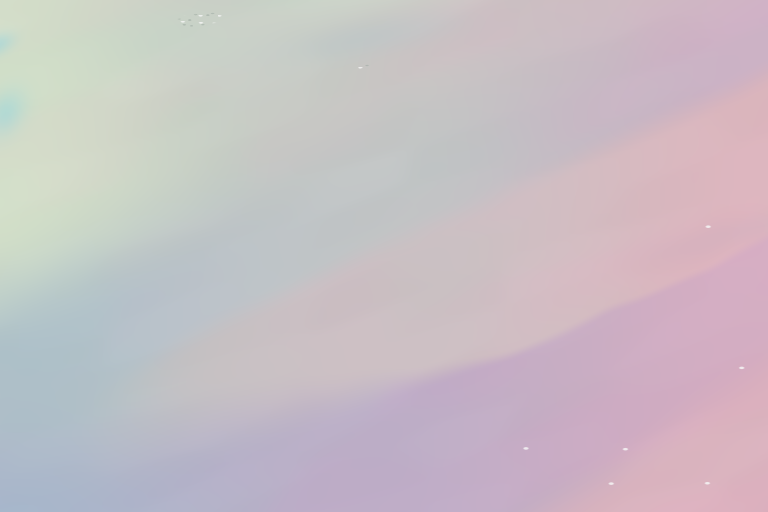
Write a WebGL 2 fragment shader that draws this background.

```glsl
#version 300 es
precision highp float;
// A pastel wash: sloping bands of mint, blue-grey, blush and mauve, each a
// three-stop ramp along x, laid over one another with edges bent by layered
// sines. Cellular noise adds brush mottling, hashed cells add pale specks.

#define WARP 0.012        // bend of the band edges
#define MOTTLE 0.014      // strength of the brush marks
#define SOFT_UPPER 0.13   // softness of the mint to blue-grey edge
#define SOFT_BLUSH 0.035  // softness of the blush band, upper edge
#define SPECK_CHANCE 0.05 // share of cells that hold a speck

uniform vec2 u_resolution;
out vec4 fragColor;

vec2 hash2(vec2 p) {
  vec3 q = fract(p.xyx * vec3(0.1031, 0.1030, 0.0973));
  q += dot(q, q.yzx + 33.33);
  return fract((q.xx + q.yz) * q.zy);
}

// Smooth cellular noise: soft average of the values of nearby cell points
float cells(vec2 p) {
  vec2 id = floor(p), f = fract(p);
  float sum = 0.0, total = 0.0;
  for (int y = -1; y <= 1; y++)
    for (int x = -1; x <= 1; x++) {
      vec2 o = vec2(x, y), h = hash2(id + o);
      vec2 d = o + 0.2 + 0.6 * h - f;
      float w = exp(-7.0 * dot(d, d));
      sum += w * hash2(id + o + 41.0).x;
      total += w;
    }
  return sum / total - 0.5;
}

float waves(vec2 p) {
  float sum = 0.0, amp = 1.0;
  for (int i = 0; i < 4; i++) {
    sum += amp * sin(p.x + 1.3 * sin(p.y + float(i)));
    p = mat2(1.5, 0.9, -0.9, 1.5) * p + 1.7;
    amp *= 0.55;
  }
  return sum;
}

// Three colour stops at 0, m and 1
vec3 ramp(vec3 a, vec3 b, vec3 c, float m, float t) {
  return mix(mix(a, b, smoothstep(0.0, m, t)), c, smoothstep(m, 1.0, t));
}

// Soft ellipse, slanted by a slope
float dab(vec2 p, vec2 center, vec2 size, float slope) {
  vec2 d = p - center;
  d.y -= slope * d.x;
  d /= size;
  return exp(-dot(d, d));
}

// Small flat flecks in a share of the cells of a grid
float flecks(vec2 p, float scale, float chance, vec2 size) {
  vec2 id = floor(p * scale), h = hash2(id + 7.0);
  vec2 d = (fract(p * scale) - 0.3 - 0.4 * hash2(id + 19.0)) / (size * scale);
  return step(h.x, chance) * (1.0 - smoothstep(0.4, 1.2, length(d)));
}

void main() {
  vec2 uv = gl_FragCoord.xy / u_resolution;
  vec2 q = gl_FragCoord.xy / u_resolution.y;
  float bend = WARP * waves(vec2(9.0, 6.0) * uv);
  vec2 p = uv + vec2(0.5 * bend, bend);

  // Upper wash: mint through grey to rosy beige
  vec3 color = ramp(vec3(0.83, 0.87, 0.79), vec3(0.78, 0.79, 0.77),
                    vec3(0.81, 0.73, 0.76), 0.5, p.x / 0.78);

  // Mint veil and blue streak along the top
  color = mix(color, vec3(0.77, 0.83, 0.78), 0.7 * dab(p, vec2(0.27, 0.93), vec2(0.13, 0.07), 0.0));
  color = mix(color, vec3(0.80, 0.84, 0.79), 0.8 * dab(p, vec2(0.46, 1.01), vec2(0.16, 0.05), 0.1));
  color = mix(color, vec3(0.74, 0.78, 0.78), 0.7 * dab(p, vec2(0.48, 0.92), vec2(0.10, 0.03), 0.15));

  // Diagonal band: blue-grey to lavender
  vec3 band = ramp(vec3(0.69, 0.75, 0.79), vec3(0.76, 0.77, 0.775),
                   vec3(0.80, 0.69, 0.77), 0.52, p.x);
  float upper = 0.43 + 0.62 * p.x - p.y;
  color = mix(color, band, smoothstep(-SOFT_UPPER, SOFT_UPPER, upper));

  // Blush band: beige to pink, fading out on the left
  vec3 blush = ramp(vec3(0.75, 0.76, 0.755), vec3(0.80, 0.75, 0.765),
                    vec3(0.865, 0.71, 0.745), 0.5, (p.x - 0.1) / 0.9);
  float blushEdge = 0.155 + 0.71 * p.x - p.y;
  float blushMask = smoothstep(-SOFT_BLUSH, SOFT_BLUSH, blushEdge) * smoothstep(0.09, 0.28, p.x);
  color = mix(color, blush, blushMask);
  color = mix(color, vec3(0.82, 0.70, 0.75), 0.5 * dab(p, vec2(0.95, 0.545), vec2(0.12, 0.025), 0.3));

  // Lower band: blue to violet to mauve, its edge crisper on the right
  vec3 mauve = ramp(vec3(0.66, 0.72, 0.80), vec3(0.74, 0.68, 0.78),
                    vec3(0.83, 0.68, 0.76), 0.46, p.x);
  float lowEdge = 0.11 + 0.1 * p.x + 0.33 * p.x * p.x - p.y;
  float lowSoft = mix(0.12, 0.012, smoothstep(0.1, 0.7, p.x));
  color = mix(color, mauve, smoothstep(-lowSoft, lowSoft, lowEdge));

  // Pink corner at the lower right
  float corner = 1.02 * p.x - 0.72 - p.y;
  color = mix(color, vec3(0.865, 0.70, 0.745), 0.85 * smoothstep(-0.05, 0.08, corner));

  // Aqua dabs on the left edge
  float aqua = dab(p, vec2(-0.005, 0.91), vec2(0.022, 0.02), 0.5)
             + dab(p, vec2(0.0, 0.765), vec2(0.026, 0.045), 0.8);
  color = mix(color, vec3(0.69, 0.85, 0.84), 0.85 * min(aqua, 1.0));

  // Brush mottling, stretched along the slope of the bands
  vec2 stroke = vec2(q.x, q.y - 0.35 * q.x);
  float tone = cells(stroke * vec2(5.0, 14.0));
  float tint = cells(stroke * vec2(4.0, 9.0) + 23.0);
  color += MOTTLE * (tone + tint * vec3(1.2, -0.8, 0.3));

  // Sparse specks on the right, glitter in two clusters near the top
  float specks = flecks(q, 12.0, SPECK_CHANCE, vec2(0.006, 0.003)) * smoothstep(0.3, 0.5, uv.x)
               * (1.0 - smoothstep(0.7, 0.75, uv.y));
  float cluster = dab(uv, vec2(0.26, 0.962), vec2(0.034, 0.014), 0.2)
                + dab(uv, vec2(0.465, 0.87), vec2(0.018, 0.006), 0.2);
  float sparkle = smoothstep(0.3, 0.6, cluster);
  color = mix(color, vec3(0.60, 0.65, 0.62), 0.5 * sparkle * flecks(q + 3.1, 90.0, 0.3, vec2(0.004, 0.002)));
  color = mix(color, vec3(0.96), 0.85 * max(specks, sparkle * flecks(q, 80.0, 0.4, vec2(0.005, 0.002))));

  fragColor = vec4(color, 1.0);
}
```
